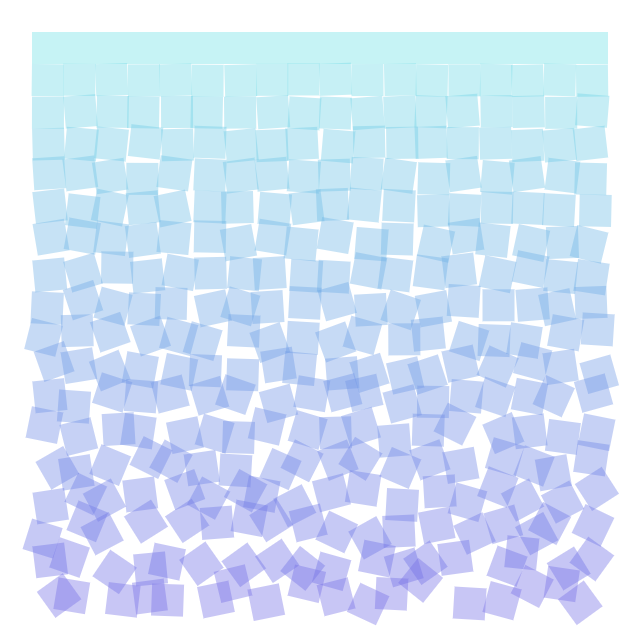
Give the GLSL for this background, as a WebGL 1 fragment shader.

```glsl
precision highp float;
// A grid of translucent squares that drifts from order (top) into disorder (bottom).

uniform vec2 u_resolution;

const float GRID = 18.0;        // squares per side
const float MARGIN = 1.0;       // border, in squares
const float MAX_SHIFT = 0.4;    // offset in the last row, in squares
const float MAX_TURN = 0.72;    // rotation in the last row, in radians
const float OPACITY = 0.4;

// Three independent values in -1..1 for a grid cell
vec3 cellNoise(vec2 cell) {
  vec3 p = fract(cell.xyx * vec3(0.1031, 0.1030, 0.0973) + 0.37);
  p += dot(p, p.yxz + 33.33);
  return 2.0 * fract((p.xxy + p.yzz) * p.zyx) - 1.0;
}

vec2 rotate(vec2 p, float angle) {
  float c = cos(angle);
  float s = sin(angle);
  return vec2(c * p.x - s * p.y, s * p.x + c * p.y);
}

// Signed distance to an axis-aligned square
float squareDistance(vec2 p, float halfSide) {
  vec2 d = abs(p) - halfSide;
  return length(max(d, 0.0)) + min(max(d.x, d.y), 0.0);
}

vec3 hslToRgb(float hue, float saturation, float lightness) {
  vec3 ramp = abs(mod(hue / 60.0 + vec3(0.0, 4.0, 2.0), 6.0) - 3.0) - 1.0;
  float chroma = saturation * (1.0 - abs(2.0 * lightness - 1.0));
  return lightness + chroma * (clamp(ramp, 0.0, 1.0) - 0.5);
}

// Coverage of the jittered square that belongs to a cell
float squareCoverage(vec2 p, vec2 cell, float disorder, float pixel) {
  vec3 jitter = cellNoise(cell) * disorder;
  vec2 local = p - cell - 0.5 - MAX_SHIFT * jitter.xy;
  float d = squareDistance(rotate(local, MAX_TURN * jitter.z), 0.5);
  return clamp(0.5 - d / pixel, 0.0, 1.0);
}

void main() {
  // Grid units, with row 0 at the top
  float side = min(u_resolution.x, u_resolution.y);
  float span = GRID + 2.0 * MARGIN;
  vec2 p = (gl_FragCoord.xy - 0.5 * u_resolution) / side * span;
  p = vec2(p.x, -p.y) + 0.5 * GRID;
  float pixel = span / side;
  vec2 home = floor(p);

  // Blend the squares of the surrounding cells, row by row
  vec3 color = vec3(1.0);
  for (int j = -1; j <= 1; j++) {
    for (int i = -1; i <= 1; i++) {
      vec2 cell = home + vec2(float(i), float(j));
      vec2 inside = step(vec2(0.0), cell) * step(cell, vec2(GRID - 1.0));
      float progress = clamp(cell.y / (GRID - 1.0), 0.0, 1.0);
      vec3 tint = hslToRgb(mix(183.0, 243.0, progress), 0.7, 0.67);
      float coverage = squareCoverage(p, cell, progress, pixel);
      color = mix(color, tint, OPACITY * coverage * inside.x * inside.y);
    }
  }
  gl_FragColor = vec4(color, 1.0);
}
```
